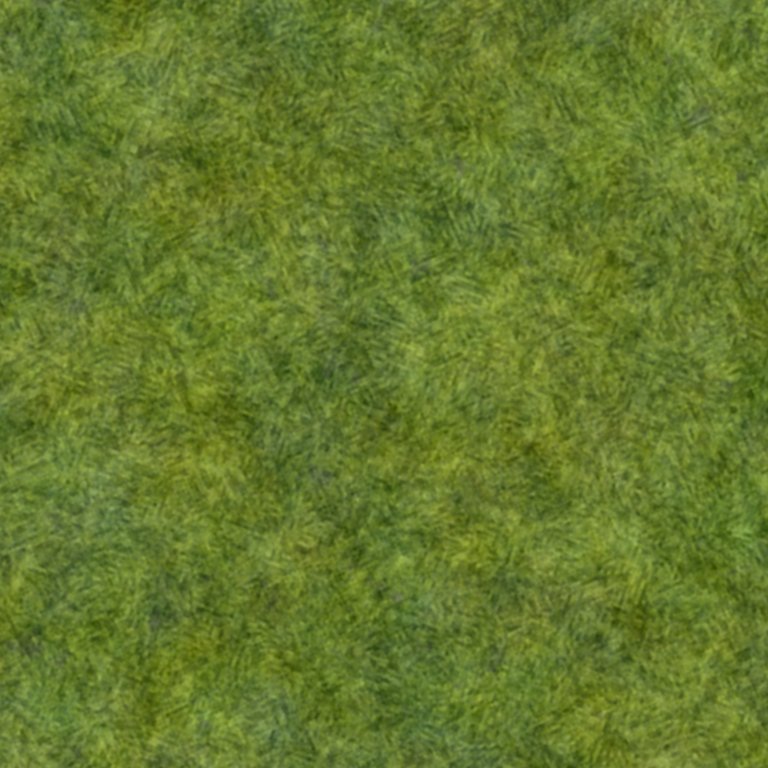
Write a WebGL 1 fragment shader that draws this texture.

```glsl
precision highp float;
// Mown meadow turf: mottled green patches, mossy and slate spots, fine blade grain.

uniform vec2 u_resolution;

const vec3 TURF_GREEN = vec3(0.395, 0.478, 0.177);
const vec3 LIGHT_SHIFT = vec3(1.0, 1.0, 0.62);     // brightness response per channel
const vec3 WARM_SHIFT = vec3(0.050, 0.012, -0.035); // yellow moss against cool grass
const vec3 PALE_SHIFT = vec3(0.008, 0.002, 0.075);  // dry, less saturated blades
const vec3 SLATE = vec3(0.315, 0.355, 0.235);       // shaded soil spots

const float PATCH_SCALE = 11.0;  // cells across the canvas
const float TUFT_SCALE = 30.0;
const float BLADE_LENGTH_SCALE = 85.0;
const float BLADE_WIDTH_SCALE = 215.0;
const float GRAIN_SCALE = 230.0;

const float PATCH_CONTRAST = 0.075;
const float TUFT_CONTRAST = 0.100;
const float BLADE_CONTRAST = 0.095;
const float GRAIN_CONTRAST = 0.050;

float hash(vec2 cell) {
  vec3 q = fract(vec3(cell.xyx) * 0.1031);
  q += dot(q, q.yzx + 33.33);
  return fract((q.x + q.y) * q.z);
}

mat2 rotation(float angle) {
  float c = cos(angle), s = sin(angle);
  return mat2(c, s, -s, c);
}

// Smooth value noise from -1 to 1
float noise(vec2 p) {
  vec2 cell = floor(p);
  vec2 f = fract(p);
  f = f * f * (3.0 - 2.0 * f);
  float low = mix(hash(cell), hash(cell + vec2(1.0, 0.0)), f.x);
  float high = mix(hash(cell + vec2(0.0, 1.0)), hash(cell + vec2(1.0, 1.0)), f.x);
  return 2.0 * mix(low, high, f.y) - 1.0;
}

// Four rotated octaves, to hide the lattice
float fbm(vec2 p) {
  mat2 turn = rotation(0.65);
  float sum = 0.0;
  float weight = 0.5;
  for (int i = 0; i < 4; i++) {
    sum += weight * noise(p);
    p = turn * p * 2.07 + 17.3;
    weight *= 0.62;
  }
  return sum;
}

// Short streaks in several directions, each dominant in its own tufts
float blades(vec2 uv) {
  float sum = 0.0;
  float total = 0.0;
  for (int i = 0; i < 4; i++) {
    float k = float(i);
    vec2 p = rotation(0.35 + k * 0.785) * uv;
    float weight = 0.15 + smoothstep(-0.2, 0.6, noise(uv * TUFT_SCALE + k * 41.7));
    sum += weight * noise(p * vec2(BLADE_LENGTH_SCALE, BLADE_WIDTH_SCALE) + k * 73.1);
    total += weight * weight;
  }
  return sum / sqrt(total);
}

void main() {
  vec2 uv = gl_FragCoord.xy / min(u_resolution.x, u_resolution.y) + 3.0;

  // Brightness, from broad patches down to grain
  float light = PATCH_CONTRAST * fbm(uv * PATCH_SCALE)
              + TUFT_CONTRAST * fbm(uv * TUFT_SCALE + 51.0)
              + BLADE_CONTRAST * blades(uv)
              + GRAIN_CONTRAST * noise(rotation(0.4) * uv * GRAIN_SCALE);

  // Hue drifts independently of brightness
  float warm = fbm(uv * PATCH_SCALE * 0.8 + 120.0)
             + 0.5 * fbm(uv * TUFT_SCALE * 1.5 + 87.0);
  float pale = fbm(uv * PATCH_SCALE * 1.3 + 203.0)
             + 0.4 * noise(uv * GRAIN_SCALE * 0.6 + 9.0);

  vec3 color = TURF_GREEN + light * LIGHT_SHIFT
             + warm * WARM_SHIFT + pale * PALE_SHIFT;

  // Scattered slate spots with ragged edges
  float spots = smoothstep(0.42, 0.95, fbm(uv * TUFT_SCALE * 0.75 + 311.0) - 0.3 * warm);
  color = mix(color, SLATE + 0.8 * light, 0.75 * spots);

  gl_FragColor = vec4(clamp(color, 0.0, 1.0), 1.0);
}
```
